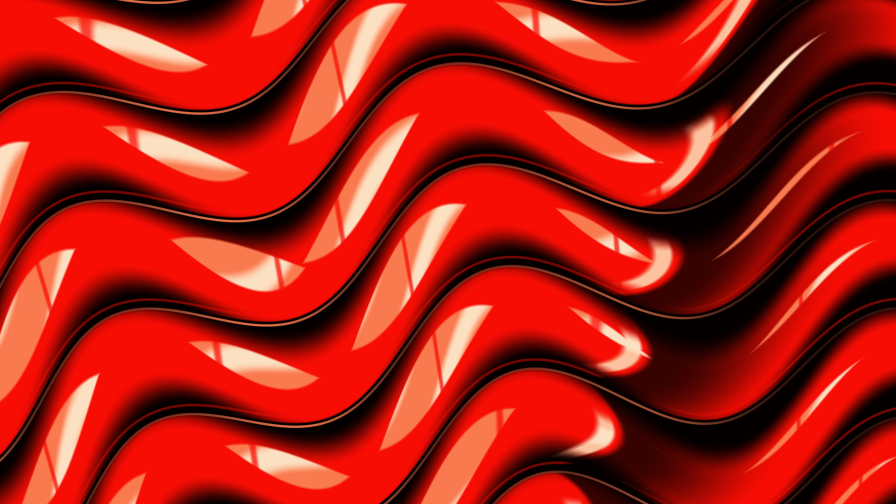
A WebGL 1 fragment shader for this background:

```glsl
precision highp float;
// Glossy red liquid ribbons rolling in stacked, slanted waves.
uniform vec2 u_resolution;

const float TAU = 6.2831853;
const vec3 BLACK = vec3(0.02, 0.0, 0.0);
const vec3 RED = vec3(0.97, 0.05, 0.015);
const vec3 SALMON = vec3(0.98, 0.48, 0.31);
const vec3 CREAM = vec3(0.99, 0.88, 0.76);

float hash(vec2 p) {
  vec3 q = fract(vec3(p.xyx) * 0.1031);
  q += dot(q, q.yzx + 33.33);
  return fract((q.x + q.y) * q.z);
}

// x: position along the wave (one unit per wave), y: ribbon count downward.
vec2 ribbonSpace(vec2 p) {
  float shear = 0.47 - 0.194 * p.x;
  float along = (p.x - 0.014 - shear * p.y) / 0.856 + 0.085 - 0.03 * p.x;
  float trend = 0.472 - 0.504 * p.x + 0.121 * p.x * p.x;
  float spacing = 0.258 - 0.042 * smoothstep(0.1, 0.9, p.x);
  float drop = 0.093 * (1.0 - cos(TAU * along));
  return vec2(along, (p.y - trend - drop) / spacing);
}

// Lens-shaped reflection with crisp sides; q is measured from its centre.
float lens(vec2 q, float halfLength, float halfWidth, float slant) {
  float taper = 1.0 - q.x * q.x / (halfLength * halfLength);
  float inside = halfWidth * max(taper, 0.0) - abs(q.y - slant * q.x);
  return smoothstep(0.0, 0.035, inside);
}

// Antialiased line of the given half width around distance zero.
float line(float d, float halfWidth, float pixel) {
  return 1.0 - smoothstep(halfWidth, halfWidth + 1.5 * pixel, abs(d));
}

// Dark-to-red body, seated high on crests and low in valleys.
float bodyTone(float along, float across, float x) {
  float swing = cos(TAU * (along - 0.02));
  float centre = 0.54 - 0.17 * swing;
  float nearCrest = pow(0.5 + 0.5 * cos(TAU * (along - 0.17)), 3.0);
  float width = 0.61 - 0.17 * smoothstep(1.1, 1.6, x) - 0.10 * nearCrest;
  return 1.0 - smoothstep(0.40, 1.0, abs(across - centre) / width);
}

void main() {
  float pixel = 1.0 / u_resolution.y;
  vec2 p = gl_FragCoord.xy * pixel;
  p.y = 1.0 - p.y;

  // Ribbon coordinates and the distance to the seams in canvas units
  vec2 r = ribbonSpace(p);
  float h = 0.001;
  vec2 slope = vec2(ribbonSpace(p + vec2(h, 0.0)).y,
                    ribbonSpace(p + vec2(0.0, h)).y) - r.y;
  float steepness = length(slope) / h;
  vec2 cell = floor(r);
  vec2 f = fract(r);
  float seed = hash(cell + 17.0);
  float topEdge = f.y / steepness;
  float bottomEdge = (1.0 - f.y) / steepness;
  float seam = min(topEdge, bottomEdge);
  float right = smoothstep(1.05, 1.5, p.x);

  // Rounded ribbon tips, followed by a shaded hollow
  float bulge = 2.0 * f.y - 1.0;
  float tip = p.x - 1.51 + 0.33 * p.y + 0.12 * bulge * bulge;
  float hollow = smoothstep(0.0, 0.025, tip) * (1.0 - smoothstep(0.06, 0.36, tip));
  float tone = bodyTone(r.x, f.y, p.x) * (1.0 - 0.8 * hollow);
  tone *= smoothstep(0.0, 0.012, topEdge) * smoothstep(0.0, 0.005, bottomEdge);
  vec3 color = mix(BLACK, RED, tone);

  // Broad reflections on the rising and falling sides
  float jitter = 0.08 * (seed - 0.5);
  float rising = lens(f - vec2(0.76 + jitter, 0.46), 0.23 - abs(jitter),
                      mix(0.24 + jitter, 0.055, right), -0.45);
  float falling = lens(f - vec2(0.36 - jitter, 0.46), 0.16,
                       mix(0.21 - jitter, -0.1, right), 0.9);
  float crescent = smoothstep(-0.055, -0.035, tip) * (1.0 - smoothstep(-0.012, 0.0, tip));
  crescent *= smoothstep(0.25, 0.4, f.y) * (1.0 - smoothstep(0.75, 0.9, f.y));
  float gloss = max(max(rising, falling * (1.0 - hollow)), crescent);

  // Bent bands and dark streaks inside the reflections
  float bend = 8.0 * f.y + 11.0 * f.x + 1.6 * sin(9.0 * f.x + TAU * seed);
  float sheen = smoothstep(0.1, 0.95, sin(bend));
  float streak = 1.0 - smoothstep(0.03, 0.16, abs(sin(0.7 * bend - 5.0 * f.y)));
  vec3 reflection = mix(SALMON, CREAM, max(sheen, 0.7 * crescent));
  reflection = mix(reflection, RED, 0.75 * streak);
  color = mix(color, reflection, gloss * smoothstep(0.0, 0.012, seam));

  // Thin bright rims and a fainter red line beside each seam
  float rimLight = 0.3 + 0.6 * pow(0.5 - 0.5 * cos(TAU * (r.x + 0.12)), 2.0);
  float rim = line(topEdge - 0.005, 0.0008, pixel);
  float echo = line(bottomEdge - 0.013, 0.001, pixel);
  color = mix(color, SALMON, rim * rimLight * (1.0 - 0.5 * right));
  color = mix(color, RED, 0.45 * echo * (1.0 - hollow));

  gl_FragColor = vec4(color, 1.0);
}
```
